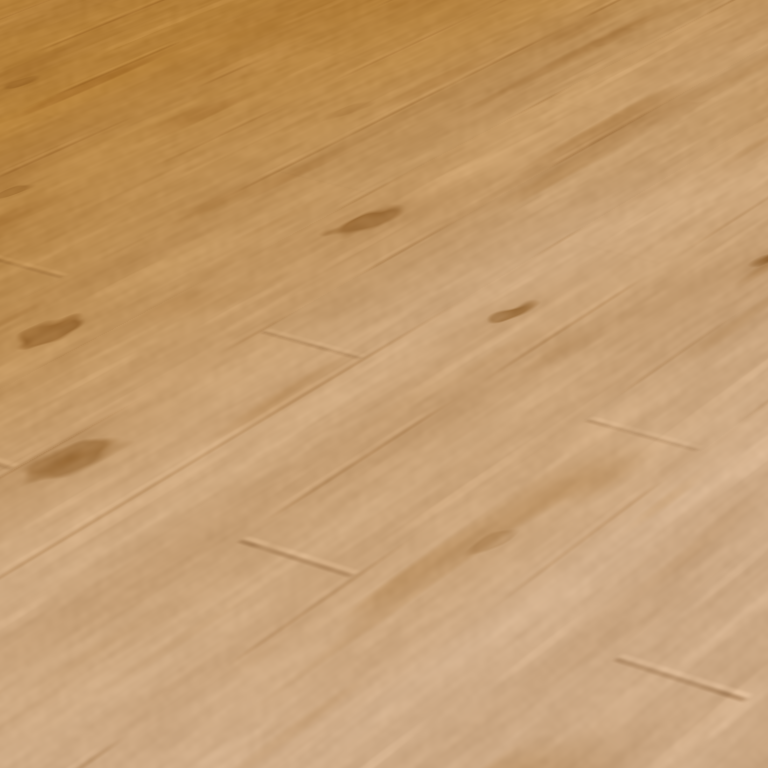
A WebGL 1 fragment shader for this texture:

```glsl
precision highp float;
// Pale oak plank floor in perspective, with soft grain, knots, end joints and an amber far corner.
uniform vec2 u_resolution;

#define HORIZON 2.35
#define VANISH_RIGHT 3.5
#define VANISH_LEFT -6.2
#define PLANK_WIDTH 0.11
#define PLANK_START 1.115
#define PLANK_LENGTH 1.5
#define JOINT_START 3.17
#define STAGGER 0.5
#define GRAIN_STRENGTH 0.62
#define KNOT_STRENGTH 0.72
#define PALE_OAK vec3(0.805, 0.667, 0.525)
#define AMBER_OAK vec3(0.705, 0.500, 0.225)

float hash(vec2 p) {
  vec3 q = fract(p.xyx * vec3(0.1031, 0.1030, 0.0973));
  q += dot(q, q.yzx + 33.33);
  return fract((q.x + q.y) * q.z);
}

float noise(vec2 p) {
  vec2 i = floor(p), f = fract(p);
  f = f * f * (3.0 - 2.0 * f);
  return mix(mix(hash(i), hash(i + vec2(1.0, 0.0)), f.x),
             mix(hash(i + vec2(0.0, 1.0)), hash(i + vec2(1.0, 1.0)), f.x), f.y);
}

// Layered streaks, long in y and narrow in x, centred on zero
float woodGrain(vec2 p) {
  float sum = 0.0, amplitude = 0.5;
  for (int i = 0; i < 4; i++) {
    sum += amplitude * (noise(p) - 0.5);
    p = p * vec2(2.3, 2.1) + vec2(17.3, 9.1);
    amplitude *= 0.62;
  }
  return sum;
}

float softLine(float offset, float halfWidth) {
  return 1.0 - smoothstep(0.0, halfWidth, abs(offset));
}

// Signed distance to the nearest repeat of a mark along the plank
float alongPlank(float position, float mark) {
  return mod(position - mark + 0.5 * PLANK_LENGTH, PLANK_LENGTH) - 0.5 * PLANK_LENGTH;
}

void main() {
  vec2 uv = gl_FragCoord.xy / u_resolution;

  // Floor coordinates: across the planks and along them
  float depth = HORIZON - uv.y;
  float across = ((VANISH_RIGHT - uv.x) / depth - PLANK_START) / PLANK_WIDTH;
  float along = (uv.x - VANISH_LEFT) / depth;
  float plank = floor(across);
  float side = across - plank;
  float jointOffset = alongPlank(along, JOINT_START - STAGGER * plank);
  float board = floor((along - JOINT_START + STAGGER * plank) / PLANK_LENGTH);
  float boardSeed = hash(vec2(plank + 20.0, board + 20.0));

  // Warm light gathers in the upper left
  float glow = uv.y - 0.45 * uv.x;
  float warmth = 0.25 * smoothstep(-0.15, 0.5, glow) + 0.75 * smoothstep(0.28, 0.9, glow);
  warmth += 0.2 * (noise(vec2(across * 0.8, along * 1.2) + 40.0) - 0.5);
  vec3 color = mix(PALE_OAK, AMBER_OAK, clamp(warmth, 0.0, 1.0));
  color *= 1.0 + 0.02 * (boardSeed - 0.5);

  // Broad grain runs on over the seams
  vec2 grainUv = vec2(across * 2.3 + 20.0, along * 1.7 + 3.0);
  float grain = woodGrain(grainUv);
  color *= 1.0 + GRAIN_STRENGTH * grain * vec3(0.18, 0.25, 0.36);

  // Broken dark veins and paler threads
  float patches = smoothstep(0.35, 0.8, noise(vec2(across * 1.3 + 5.0, along * 3.2 + 11.0)));
  float veins = smoothstep(0.55, 0.9, noise(vec2(across * 5.5 + 70.0, along * 2.8 + 21.0)));
  color *= 1.0 - GRAIN_STRENGTH * veins * patches * vec3(0.13, 0.20, 0.34);
  float threads = smoothstep(0.65, 0.95, noise(vec2(across * 9.0 + 35.0, along * 3.5)));
  color += 0.03 * threads * (1.0 - patches);

  // Short fibres and a fine mottle
  color += 0.030 * (noise(vec2(across * 17.0 + 60.0, along * 18.0)) - 0.5);
  color += 0.020 * (noise(uv * 110.0) - 0.5);

  // Thin seams come and go
  float seamOffset = side - step(0.5, side);
  float seamWear = noise(vec2(floor(across + 0.5) * 7.0 + 50.0, along * 6.0));
  float seam = softLine(seamOffset, 0.035) * smoothstep(0.4, 0.85, seamWear);
  float lip = softLine(seamOffset - 0.05, 0.035) * smoothstep(0.5, 0.95, seamWear);
  color *= 1.0 - seam * vec3(0.06, 0.09, 0.14);
  color += 0.03 * lip;

  // End joints: dark groove with a lit lip, fading with distance
  float jointFade = 1.0 - 0.45 * smoothstep(3.2, 3.6, along) - 0.5 * smoothstep(3.7, 4.1, along);
  jointFade *= smoothstep(0.0, 0.06, side) * (1.0 - smoothstep(0.94, 1.0, side));
  jointFade *= 0.45 + 0.55 * noise(vec2(across * 8.0 + 30.0, plank));
  color *= 1.0 - jointFade * softLine(jointOffset, 0.009) * vec3(0.16, 0.21, 0.28);
  color += 0.06 * jointFade * softLine(jointOffset - 0.011, 0.009);

  // One knot per board, drifting from plank to plank
  float drift = 0.25 * exp(-2.0 * (plank - 4.3) * (plank - 4.3));
  float knotAlong = alongPlank(along, 1.45 + drift - (STAGGER + 0.062) * plank);
  float knotSide = side - 0.55 + 0.22 * cos(1.4 * (plank - 3.0));
  float knotPlace = along - knotAlong;
  float farPlank = smoothstep(7.0, 8.5, plank);
  float knotFade = 1.0 - 0.85 * smoothstep(4.25, 4.6, knotPlace);
  knotFade *= smoothstep(2.8, 3.1, knotPlace) * smoothstep(1.0, 3.2, plank) * (1.0 - 0.5 * farPlank);
  float knotSize = mix(0.5, 1.0, smoothstep(3.5, 5.0, plank)) * (1.0 - 0.4 * farPlank);
  vec2 knotUv = vec2(knotSide + 0.6 * knotAlong, knotAlong) / (knotSize * vec2(0.16, 0.075));
  float ragged = 0.8 * (noise(vec2(across * 9.0 + 30.0, along * 26.0)) - 0.5);
  float knot = 1.0 - smoothstep(0.6, 1.1, length(knotUv) + ragged);
  float halo = exp(-dot(knotUv, knotUv) * 0.16);
  float knotTone = knotFade * (knot * (0.75 + 0.6 * ragged) + 0.16 * halo);
  color *= 1.0 - KNOT_STRENGTH * knotTone * vec3(0.31, 0.44, 0.68);

  gl_FragColor = vec4(clamp(color, 0.0, 1.0), 1.0);
}
```
